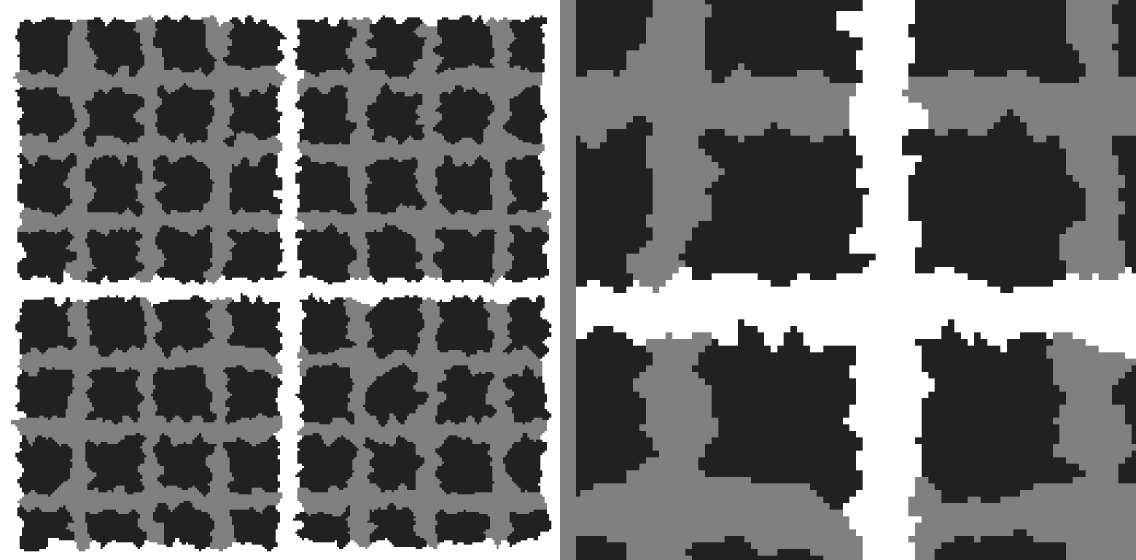
Left: the whole. Right: its middle third, enlarged.
Reproduce this pattern procedurally as a Shadertoy shader.

```glsl
// Rough dark city lots in 2 by 2 blocks, parted by grey lanes and white avenues.

const float LOTS = 8.0;          // lots across the tile
const float LOTS_PER_BLOCK = 4.0;
const float LANE_WIDTH = 0.28;   // in lots
const float MARGIN = 0.23;       // extra avenue width at the seam, in lots
const float CHIPS = 58.0;        // ragged chips across the tile
const float GRAIN = 256.0;       // coarse raster steps across the tile
const int SAMPLES = 3;           // edge smoothing samples per axis

const vec3 LOT_COLOR = vec3(0.13);
const vec3 LANE_COLOR = vec3(0.50);
const vec3 AVENUE_COLOR = vec3(1.0);

vec2 hash22(vec2 cell) {
    uvec2 v = uvec2(cell) * 1664525u + 1013904223u;
    v.x += v.y * 1664525u;
    v.y += v.x * 1664525u;
    v ^= v >> 16u;
    v.x += v.y * 1664525u;
    v.y += v.x * 1664525u;
    v ^= v >> 16u;
    return vec2(v & 65535u) / 65536.0;
}

// Centre of the nearest chip, with chips wrapping at the tile edge
vec2 nearestChip(vec2 p, float count) {
    vec2 base = floor(p * count);
    vec2 nearest = p;
    float best = 1e9;
    for (int y = -1; y <= 1; y++) {
        for (int x = -1; x <= 1; x++) {
            vec2 cell = base + vec2(x, y);
            vec2 site = (cell + hash22(mod(cell + count, count))) / count;
            vec2 offset = site - p;
            float d = dot(offset, offset);
            if (d < best) {
                best = d;
                nearest = site;
            }
        }
    }
    return fract(nearest);
}

// Straight street plan, later broken up by the chips
vec3 streetPlan(vec2 p) {
    vec2 lot = p * LOTS;
    bool avenue = any(lessThan(mod(lot, LOTS_PER_BLOCK), vec2(LANE_WIDTH)))
               || any(greaterThan(lot, vec2(LOTS - MARGIN)));
    bool lane = any(lessThan(fract(lot), vec2(LANE_WIDTH)));
    return avenue ? AVENUE_COLOR : lane ? LANE_COLOR : LOT_COLOR;
}

vec3 raggedStreets(vec2 p) {
    vec2 coarse = (floor(p * GRAIN) + 0.5) / GRAIN;
    return streetPlan(nearestChip(coarse, CHIPS));
}

void mainImage(out vec4 fragColor, in vec2 fragCoord) {
    vec3 sum = vec3(0.0);
    for (int y = 0; y < SAMPLES; y++) {
        for (int x = 0; x < SAMPLES; x++) {
            vec2 jitter = (vec2(x, y) + 0.5) / float(SAMPLES) - 0.5;
            vec2 uv = (fragCoord + jitter) / iResolution.xy;
            sum += raggedStreets(vec2(uv.x, 1.0 - uv.y));
        }
    }
    fragColor = vec4(sum / float(SAMPLES * SAMPLES), 1.0);
}
```
